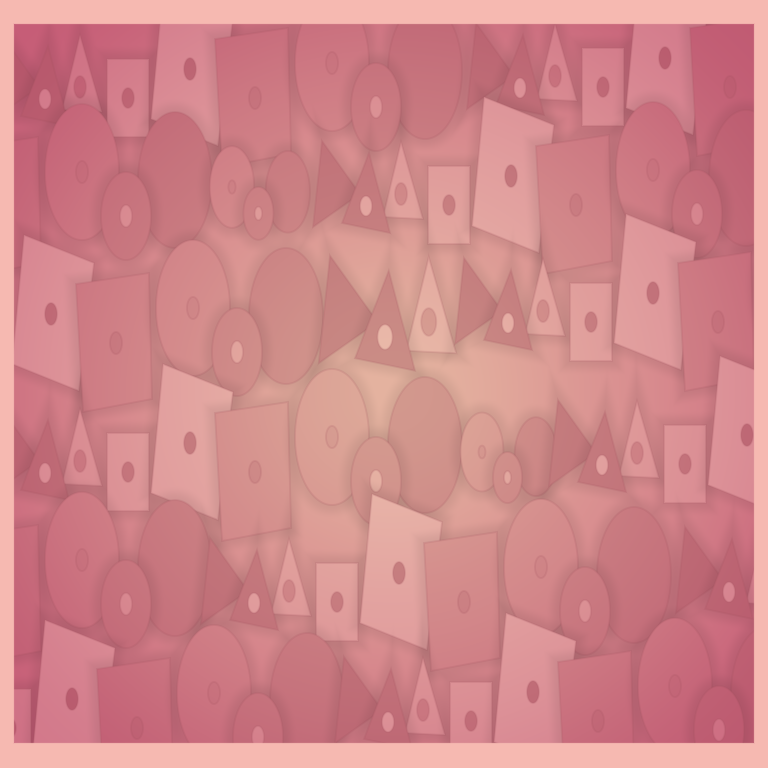
This pattern is drawn by a three.js fragment shader. Its source:

```glsl
varying vec2 vUv;

#define SIDE 768.0
#define EDGE 0.8
#define SHADOW_REACH 15.0
#define SHADOW_DEPTH 0.07
#define OUTLINE 0.16
#define FRAME_COLOR vec3(0.965, 0.725, 0.695)
#define CENTER_COLOR vec3(0.895, 0.70, 0.625)
#define MIDDLE_COLOR vec3(0.845, 0.54, 0.555)
#define CORNER_COLOR vec3(0.775, 0.365, 0.465)
#define LIGHT_TINT vec3(1.0, 0.85, 0.82)
#define DARK_TINT vec3(0.62, 0.30, 0.35)

// Distance functions; polygons run clockwise with y pointing down
float edgeDistance(vec2 p, vec2 a, vec2 b) {
  vec2 e = normalize(b - a);
  return dot(p - a, vec2(e.y, -e.x));
}

float triangle(vec2 p, vec2 a, vec2 b, vec2 c) {
  return max(edgeDistance(p, a, b), max(edgeDistance(p, b, c), edgeDistance(p, c, a)));
}

float quad(vec2 p, vec2 a, vec2 b, vec2 c, vec2 d) {
  return max(max(edgeDistance(p, a, b), edgeDistance(p, b, c)),
             max(edgeDistance(p, c, d), edgeDistance(p, d, a)));
}

float box(vec2 p, vec2 halfSize) {
  vec2 q = abs(p) - halfSize;
  return max(q.x, q.y);
}

float ellipse(vec2 p, vec2 radius) {
  float k = length(p / radius) + 0.0001;
  return k * (k - 1.0) / (length(p / (radius * radius)) + 0.00001);
}

// Negative tones darken, positive tones lighten
vec3 tint(vec3 base, float tone) {
  return mix(base, tone < 0.0 ? DARK_TINT : LIGHT_TINT, abs(tone));
}

// Flat cutout with a soft shadow and a fine outline
void paint(inout vec3 color, vec3 base, float d, float tone) {
  color *= 1.0 - SHADOW_DEPTH * (1.0 - smoothstep(0.0, SHADOW_REACH, d));
  color = mix(color, tint(base, tone), 1.0 - smoothstep(-EDGE, EDGE, d));
  color = mix(color, DARK_TINT, OUTLINE * (1.0 - smoothstep(0.3, 1.6, abs(d))));
}

void paintHole(inout vec3 color, vec3 base, vec2 p, vec2 radius, float tone, float scale) {
  float d = ellipse(p, radius) * scale;
  color = mix(color, tint(base, tone), 1.0 - smoothstep(-EDGE, EDGE, d));
  color = mix(color, DARK_TINT, OUTLINE * (1.0 - smoothstep(0.3, 1.6, abs(d))));
}

void paintTriangles(inout vec3 color, vec3 base, vec2 p, float s) {
  float first = triangle(p, vec2(-44, -65), vec2(-6, -12), vec2(-53, 21));
  float second = triangle(p, vec2(3, -53), vec2(24, 27), vec2(-24, 17));
  float third = triangle(p, vec2(35, -64), vec2(57, 13), vec2(17, 11));
  paint(color, base, third * s, 0.14);
  paintHole(color, base, p - vec2(35, -12), vec2(6, 11), -0.18, s);
  paint(color, base, first * s, -0.40);
  paint(color, base, second * s, -0.37);
  paintHole(color, base, p, vec2(6, 10), 0.2, s);
  if (s > 1.0) return;
  paint(color, base, box(p - vec2(83, -1), vec2(21, 39)), 0.16);
  paintHole(color, base, p - vec2(83, -1), vec2(6, 10), -0.32, s);
}

void paintQuads(inout vec3 color, vec3 base, vec2 p) {
  paint(color, base, quad(p, vec2(-27, -79), vec2(43, -51), vec2(28, 77), vec2(-39, 50)), 0.22);
  paintHole(color, base, p, vec2(6, 11), -0.36, 1.0);
  paint(color, base, quad(p, vec2(25, -30), vec2(98, -41), vec2(101, 85), vec2(32, 98)), -0.12);
  paintHole(color, base, p - vec2(65, 29), vec2(6, 11), -0.25, 1.0);
}

void paintDiscs(inout vec3 color, vec3 base, vec2 p, float s) {
  paint(color, base, ellipse(p, vec2(37, 68)) * s, -0.10);
  paintHole(color, base, p, vec2(6, 11), -0.18, s);
  paint(color, base, ellipse(p - vec2(93, 8), vec2(37, 68)) * s, -0.26);
  paint(color, base, ellipse(p - vec2(44, 44), vec2(25, 44)) * s, -0.23);
  paintHole(color, base, p - vec2(44, 44), vec2(6, 11), 0.12, s);
}

// Each row: start x, start y, first kind, slot of its irregular group
vec4 rowStart(int row) {
  if (row == 0) return vec4(45, 99, 0, 9);
  if (row == 1) return vec4(-60, 178, 1, 2);
  if (row == 2) return vec4(51, 314, 1, 2);
  if (row == 3) return vec4(45, 473, 0, 3);
  if (row == 4) return vec4(-60, 566, 1, 2);
  return vec4(-73, 729, 0, 3);
}

// Irregular group: pen shift and scale; zero scale leaves only the shift
vec3 rowBreak(int row) {
  if (row == 1) return vec3(96, 9, 0.6);
  if (row == 2) return vec3(127, -10, 1.25);
  if (row == 3) return vec3(82, 3, 0.58);
  return row == 4 ? vec3(-16, 18, 0) : vec3(-14, 4, 0);
}

void main() {
  vec2 p = vec2(vUv.x, 1.0 - vUv.y) * SIDE;
  float r = length(vUv - vec2(0.51, 0.49));
  vec3 base = mix(CENTER_COLOR, MIDDLE_COLOR, smoothstep(0.0, 0.40, r));
  base = mix(base, CORNER_COLOR, smoothstep(0.30, 0.68, r));
  vec3 color = base;

  // A pen walks each row, cycling triangles, quads and discs
  for (int row = 0; row < 6; row++) {
    vec4 start = rowStart(row);
    vec2 pen = start.xy;
    float kind = start.z;
    for (int slot = 0; slot < 7; slot++) {
      if (slot == int(start.w)) {
        vec3 odd = rowBreak(row);
        if (odd.z > 1.0) paintTriangles(color, base, (p - pen - 4.0) / odd.z, odd.z);
        else if (odd.z > 0.0) paintDiscs(color, base, (p - pen + vec2(38, 10)) / odd.z, odd.z);
        pen += odd.xy;
        continue;
      }
      vec2 q = p - pen;
      if (kind < 0.5) { paintTriangles(color, base, q, 1.0); pen += vec2(145, -30); }
      else if (kind < 1.5) { paintQuads(color, base, q); pen += vec2(142, -6); }
      else { paintDiscs(color, base, q, 1.0); pen += vec2(188, 25); }
      kind = mod(kind + 1.0, 3.0);
    }
  }

  // Plain frame around the panel
  float panel = box(p - vec2(384, 383.5), vec2(370, 359.5));
  color = mix(color, FRAME_COLOR, smoothstep(-EDGE, EDGE, panel));
  gl_FragColor = vec4(color, 1.0);
}
```
